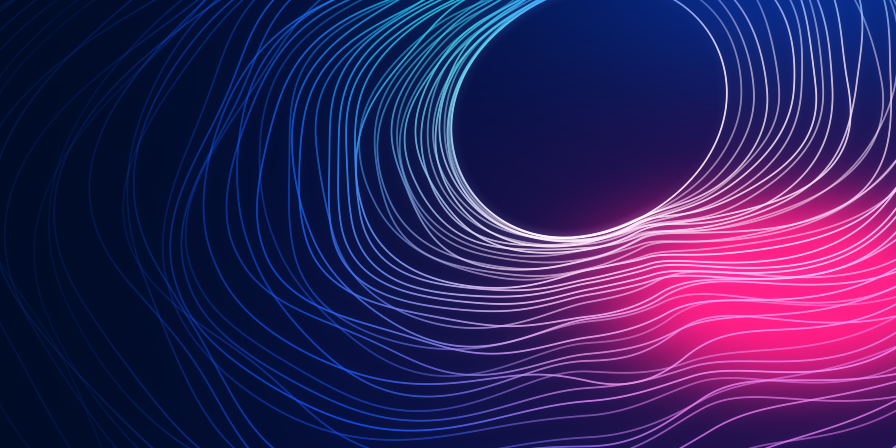
Write a Shadertoy shader that draws this background.

```glsl
// Glowing strands sweep around a dark oval and stream past a pink glow on navy.
// Each strand is a polar curve about the oval: its spread from the rim follows
// separate power laws on the left, below and on the right, blended by angle.

float hash(float n) {
    n = fract(n * 0.1031);
    n *= n + 33.33;
    return fract(n * (n + n));
}

// Rim of the oval; angle is 0 downward and grows toward the right
float rimRadius(float angle) {
    return 0.292 - 0.027 * cos(2.0 * angle - 1.1);
}

// Radius of strand u (0 at the rim, 1 far out), with its own gentle waves
float strandRadius(float angle, float u, float seed) {
    float left = 1.1 * pow(u, 1.7) * mix(1.0, 0.35, smoothstep(1.2, 2.6, -angle));
    float below = 0.766 * pow(u, 2.33);
    float right = 1.15 * pow(u, 0.92);
    float spread = mix(below, left, smoothstep(0.0, 1.15, -angle));
    spread = mix(spread, right, smoothstep(0.37, 1.67, angle));

    float phase = 6.2832 * seed;
    float wave = 0.055 * sin(4.0 * angle + phase)
               + 0.03 * sin(7.0 * angle + 2.0 * phase)
               + 0.025 * sin(9.0 * angle + 9.0 * u);
    float sway = 0.007 * min(8.0 * u, 1.0) * sin(3.0 * angle + 3.0 * phase);
    return rimRadius(angle) + spread * (1.0 + wave) + sway;
}

vec3 backdrop(vec2 p) {
    vec3 color = mix(vec3(0.0, 0.045, 0.15), vec3(0.015, 0.06, 0.25), smoothstep(0.0, 1.1, p.x));
    // Blue light along the upper right
    vec2 toBlue = (p - vec2(1.8, 1.08)) / vec2(0.6, 0.3);
    color += vec3(0.0, 0.12, 0.32) * exp(-dot(toBlue, toBlue));
    // Violet halo, then the pink core
    vec2 toPink = p - vec2(1.78, 0.35);
    vec2 halo = toPink / vec2(0.62, 0.38);
    vec2 core = toPink / vec2(0.5, 0.235);
    color = mix(color, vec3(0.42, 0.07, 0.42), 0.65 * exp(-dot(halo, halo)));
    float heat = smoothstep(0.1, 0.9, exp(-dot(core, core)));
    return mix(color, vec3(1.0, 0.11, 0.51), heat);
}

void mainImage(out vec4 fragColor, in vec2 fragCoord) {
    float pixel = 1.0 / iResolution.y;
    vec2 p = fragCoord * pixel;
    vec3 color = backdrop(p);

    vec2 fromOval = p - vec2(1.315, 0.753);
    float radius = max(length(fromOval), 0.001);
    float angle = atan(fromOval.x, -fromOval.y);
    float outside = smoothstep(-0.025, -0.012, radius - rimRadius(angle));

    // Shared tints: cyan at the upper left rim, pale toward the pink glow
    float warmth = smoothstep(1.15, 0.55, length((p - vec2(1.75, 0.45)) * vec2(1.0, 1.5)));
    float cyan = exp(-pow(length((p - vec2(1.0, 0.9)) / vec2(0.28, 0.42)), 2.0));
    cyan += 0.6 * smoothstep(1.65, 2.0, p.x) * smoothstep(0.75, 1.0, p.y);
    vec3 cool = mix(vec3(0.07, 0.32, 0.95), vec3(0.12, 0.78, 0.88), min(cyan, 1.0));
    float presence = mix(0.16, 0.9, smoothstep(0.15, 0.8, p.x));

    for (int i = 0; i < 56; i++) {
        float u = float(i) / 46.0;
        float seed = hash(float(i) + 3.7);
        float curve = strandRadius(angle, u, seed);
        float slope = (strandRadius(angle + 0.005, u, seed) - curve) / 0.005;
        float dist = abs(radius - curve) / length(vec2(1.0, slope / radius));

        vec3 pale = mix(vec3(1.0, 0.93, 0.98), vec3(0.93, 0.48, 0.93), smoothstep(0.1, 0.95, u));
        vec3 tint = mix(cool, pale, warmth);
        float strength = outside * presence * mix(0.5, 1.0, hash(float(i) + 41.3));
        if (i == 0) strength = outside * presence;

        float line = 1.0 - smoothstep(0.002 - 0.6 * pixel, 0.002 + 0.6 * pixel, dist);
        color += tint * strength * 0.035 * exp(-90.0 * dist);
        color = mix(color, tint, line * strength);
    }
    fragColor = vec4(clamp(color, 0.0, 1.0), 1.0);
}
```
